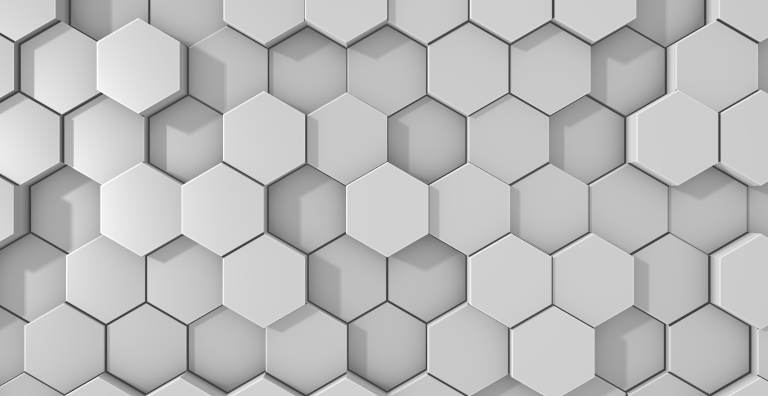
Give the GLSL for this pattern, as a Shadertoy shader.

```glsl
// A wall of pale hexagonal prisms pushed out to random heights, seen head-on in perspective.
// Each ray steps exactly from hexagon to hexagon until it meets a top or a side wall;
// the same walk towards the light gives the cast shadows.

const float CELLS_ACROSS = 9.685;               // hexagon pitches over the canvas width
const vec2  GRID_SHIFT = vec2(0.04, -0.14);     // a hexagon centre, from the canvas centre
const float CAMERA_HEIGHT = 12.0;
const float MAX_HEIGHT = 0.54;
const vec3  TO_LIGHT = vec3(-0.9, 0.38, 0.9);
const float LIGHT_SPREAD = 0.09;                // softness of shadow edges
const float GAP = 0.019;                        // dark seam, half width
const float LIP = 0.022;                        // bright bevel on raised edges
const float TONE_LOW = 0.755, TONE_HIGH = 0.825;
const float TONE_GAP = 0.25;
const float SHADOW = 0.88;
const vec2  SHEEN_CENTRE = vec2(-4.5, 0.35);
const float SHEEN_RADIUS = 2.1;
const uint  SEED = 41u;
const int   MAX_STEPS = 4, SAMPLES = 3;
const float ROW_PITCH = 0.8660254;

float hash(ivec2 id) {
    uint n = uint(id.x + 512) * 1597334677u ^ (uint(id.y + 512) + SEED) * 3812015801u;
    n = (n ^ (n >> 16)) * 2246822519u;
    n = (n ^ (n >> 13)) * 3266489917u;
    return float((n ^ (n >> 16)) >> 8) / 16777216.0;
}

float prismHeight(vec2 cell) {
    float u = hash(ivec2(round(cell.x * 2.0), round(cell.y / ROW_PITCH)));
    return MAX_HEIGHT * smoothstep(0.1, 0.95, u);
}

vec2 sideNormal(int k) {
    float angle = float(k) * radians(60.0);
    return vec2(cos(angle), sin(angle));
}

vec2 nearestCell(vec2 p) {
    vec2 period = vec2(1.0, 2.0 * ROW_PITCH);
    vec2 a = round(p / period) * period;
    vec2 b = (floor(p / period) + 0.5) * period;
    return distance(p, a) < distance(p, b) ? a : b;
}

// Walks the ray through the grid; cell starts as the cell holding the origin.
bool trace(vec3 origin, vec3 dir, inout vec2 cell, out vec3 pos, out vec3 normal) {
    float t = 0.0;
    pos = origin;
    normal = vec3(0, 0, 1);
    for (int i = 0; i < MAX_STEPS; i++) {
        float h = prismHeight(cell);
        pos = origin + t * dir;
        if (i > 0 && pos.z < h) return true;            // side wall
        float tExit = 1e5;
        vec2 exitSide = vec2(0);
        for (int k = 0; k < 3; k++) {
            vec2 side = sideNormal(k);
            if (dot(dir.xy, side) < 0.0) side = -side;
            float tSide = (0.5 - dot(origin.xy - cell, side)) / max(dot(dir.xy, side), 1e-5);
            if (tSide < tExit) { tExit = tSide; exitSide = side; }
        }
        float tTop = dir.z < 0.0 ? (h - origin.z) / dir.z : 1e6;
        if (tTop < tExit) {                             // top face
            pos = origin + tTop * dir;
            normal = vec3(0, 0, 1);
            return true;
        }
        cell += exitSide;
        normal = vec3(-exitSide, 0);
        t = tExit;
    }
    return false;
}

float shadeTop(vec2 cell, vec2 local, float lit, vec2 screen) {
    float h = prismHeight(cell), occlusion = 0.0, seam = 0.0, lip = 0.0;
    for (int k = 0; k < 6; k++) {
        vec2 side = sideNormal(k);
        float d = 0.5 - dot(local, side);
        float rise = prismHeight(cell + side) - h;
        occlusion += max(rise, 0.0) / MAX_HEIGHT * exp(-d / 0.13);
        float level = smoothstep(-0.07, -0.02, rise);
        seam = max(seam, level * (1.0 - smoothstep(0.4 * GAP, GAP, d)));
        float facing = max(dot(side, normalize(TO_LIGHT.xy)), 0.0);
        lip = max(lip, (1.0 - level) * (0.03 + 0.11 * facing) * (1.0 - smoothstep(0.5 * LIP, LIP, d)));
    }
    float tone = mix(TONE_LOW, TONE_HIGH, h / MAX_HEIGHT) * mix(SHADOW, 1.0, lit);
    tone *= 1.0 - 0.3 * min(occlusion, 1.0);
    // Glossy light at the left, strongest on each tile's lower left
    vec2 v = (screen - SHEEN_CENTRE) / SHEEN_RADIUS;
    tone += exp(-dot(v, v)) * (0.11 - 0.2 * local.x - 0.08 * local.y) * mix(0.25, 1.0, lit);
    return mix(tone + lip, TONE_GAP, seam);
}

float shadeWall(vec2 cell, vec3 normal, float z, float lit) {
    float facing = dot(normal.xy, normalize(TO_LIGHT.xy));
    float aboveBase = z - prismHeight(cell + normal.xy);
    float tone = mix(0.63, 0.88, 0.5 + 0.5 * facing) * mix(SHADOW, 1.0, lit);
    tone *= mix(0.72, 1.0, smoothstep(0.0, 0.3, aboveBase));
    return mix(TONE_GAP, tone, smoothstep(0.02, 0.07, aboveBase));
}

float render(vec2 screen, vec2 jitter) {
    vec3 eye = vec3(-GRID_SHIFT, CAMERA_HEIGHT);
    vec3 dir = vec3(screen, -CAMERA_HEIGHT);
    vec3 start = eye + dir * (1.0 - (MAX_HEIGHT + 0.01) / CAMERA_HEIGHT);
    vec2 cell = nearestCell(start.xy);
    vec3 pos, normal, shadowPos, shadowNormal;
    trace(start, dir, cell, pos, normal);

    vec2 shadowCell = cell + normal.xy;
    vec3 toLight = TO_LIGHT + vec3(jitter * LIGHT_SPREAD, 0);
    bool blocked = trace(pos + normal * 1e-3, toLight, shadowCell, shadowPos, shadowNormal);
    float lit = blocked ? 0.0 : 1.0;

    float tone = normal.z > 0.5 ? shadeTop(cell, pos.xy - cell, lit, screen)
                                : shadeWall(cell, normal, pos.z, lit);
    return tone * (1.0 - 0.0015 * dot(screen, screen));
}

void mainImage(out vec4 fragColor, in vec2 fragCoord) {
    float tone = 0.0;
    for (int i = 0; i < SAMPLES * SAMPLES; i++) {
        vec2 jitter = (vec2(i % SAMPLES, i / SAMPLES) + 0.5) / float(SAMPLES) - 0.5;
        vec2 screen = (fragCoord + jitter - 0.5 * iResolution.xy) / iResolution.x * CELLS_ACROSS;
        tone += clamp(render(screen, jitter), 0.0, 1.0);
    }
    fragColor = vec4(vec3(tone / float(SAMPLES * SAMPLES)), 1.0);
}
```
